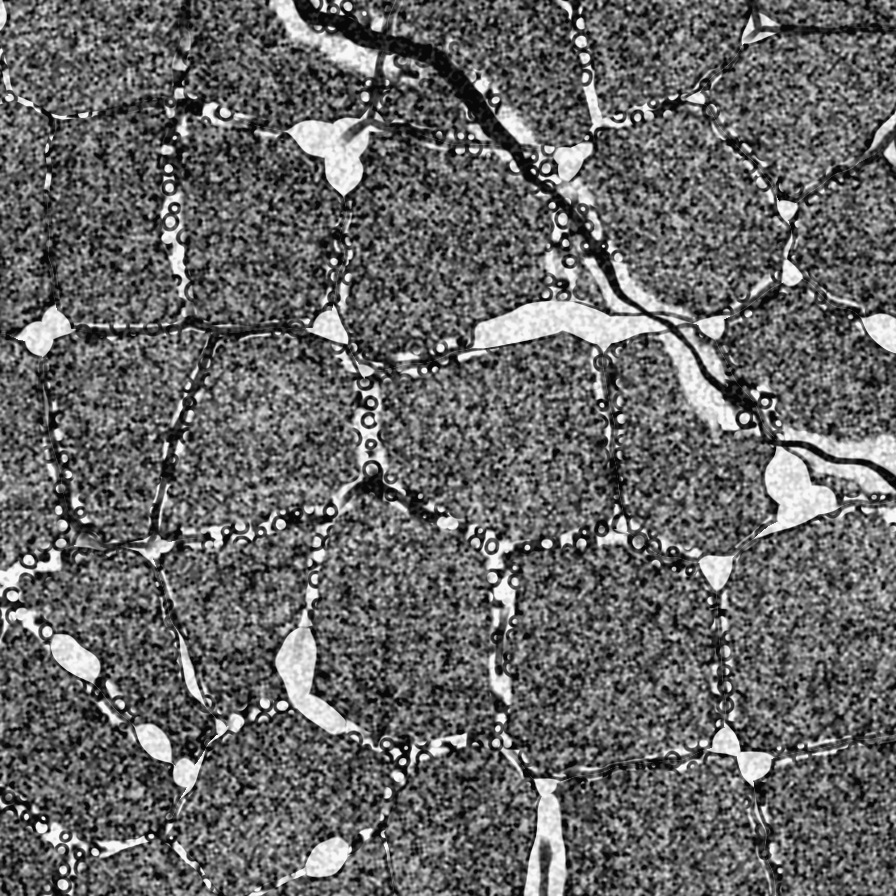
This texture is drawn by a WebGL 2 fragment shader. Its source:

```glsl
#version 300 es
precision highp float;
// Grainy grey micrograph: packed polygonal fibres, beaded bright seams, pale vesicles and a dark cleft.

#define CELLS 4.8          // fibres across the canvas
#define JITTER 0.84        // irregularity of the fibres
#define GRAIN_FREQ 215.0   // fine grains across the canvas
#define GRAIN_GAIN 0.56    // contrast of the grain
#define FIBRE_TONE 0.385   // mean grey inside fibres
#define SEAM_WIDTH 0.0125  // half width of the seams
#define BEAD_FREQ 50.0     // small ringed beads across the canvas
#define VESICLE_SIZE 0.022 // largest vesicle radius
#define CLEFT_WIDTH 0.0095 // half width of the dark cleft
#define BAND_WIDTH 0.038   // half width of the loose tissue beside it

uniform vec2 u_resolution;
out vec4 fragColor;

vec2 hash2(vec2 cell) {
    uvec2 v = uvec2(ivec2(cell) + 4096) * 1664525u + 12345u;
    v.x += v.y * 1664525u;
    v.y += v.x * 1664525u;
    v ^= v >> 16u;
    v.x += v.y * 1664525u;
    v.y += v.x * 1664525u;
    v ^= v >> 16u;
    return vec2(v & 65535u) / 65535.0;
}

float noise(vec2 p) {
    vec2 i = floor(p), f = fract(p);
    f = f * f * (3.0 - 2.0 * f);
    float low = mix(hash2(i).x, hash2(i + vec2(1, 0)).x, f.x);
    float high = mix(hash2(i + vec2(0, 1)).x, hash2(i + vec2(1, 1)).x, f.x);
    return mix(low, high, f.y);
}

vec2 site(vec2 cell) {
    return cell + 0.5 + JITTER * (hash2(cell) - 0.5);
}

// Distances to the two nearest fibre edges, and a random value per fibre
vec3 fibres(vec2 p) {
    p *= CELLS;
    vec2 base = floor(p), home = base;
    float nearest = 9.0;
    for (int k = 0; k < 9; k++) {
        vec2 cell = base + vec2(k % 3 - 1, k / 3 - 1);
        float d = distance(p, site(cell));
        if (d < nearest) { nearest = d; home = cell; }
    }
    vec2 centre = site(home), edges = vec2(9.0);
    for (int k = 0; k < 25; k++) {
        if (k == 12) continue;
        vec2 other = site(home + vec2(k % 5 - 2, k / 5 - 2));
        float d = dot(0.5 * (centre + other) - p, normalize(other - centre));
        edges = d < edges.x ? vec2(d, edges.x) : vec2(edges.x, min(edges.y, d));
    }
    return vec3(edges / CELLS, hash2(home + 71.0).y);
}

// Speckle broken up by small bright discs with dark rims
float beads(vec2 p) {
    float tone = mix(0.08, 0.97, smoothstep(0.26, 0.60, noise(p * 95.0)));
    vec2 q = p * BEAD_FREQ, base = floor(q);
    for (int k = 0; k < 9; k++) {
        vec2 cell = base + vec2(k % 3 - 1, k / 3 - 1);
        vec2 rnd = hash2(cell + 300.0);
        float radius = mix(0.12, 0.38, rnd.y);
        float d = distance(q, cell + 0.2 + 0.6 * rnd) - radius;
        float rim = 1.0 - smoothstep(0.05, 0.17, abs(d - 0.08));
        tone = mix(tone, 0.92, 1.0 - smoothstep(-0.08, 0.04, d));
        tone = mix(tone, 0.08, 0.85 * rim * step(0.35, rnd.x));
    }
    return tone;
}

void main() {
    vec2 p = gl_FragCoord.xy / u_resolution.y;

    // Fine grain from two lattices turned against each other
    mat2 turn = mat2(0.8, 0.6, -0.6, 0.8);
    float grain = noise(p * GRAIN_FREQ) + noise(turn * p * GRAIN_FREQ * 1.23 + 500.0) - 1.0;

    // Fibres with uneven outlines
    vec2 bend = vec2(noise(p * 8.0), noise(p * 8.0 + 40.0)) - 0.5;
    vec2 fray = vec2(noise(p * 42.0 + 9.0), noise(p * 42.0 + 80.0)) - 0.5;
    vec3 fibre = fibres(p + 0.035 * bend + 0.009 * fray);
    float tone = FIBRE_TONE + 0.05 * (fibre.z - 0.5) + 0.11 * (noise(p * 5.0 + 30.0) - 0.5);
    tone += 0.06 * (noise(p * vec2(6.0, 45.0)) - 0.5);
    float speckle = beads(p + 0.004 * fray);

    // Seams swell, thin out and fade
    float width = SEAM_WIDTH * (0.4 + 0.9 * noise(p * 13.0 + 60.0));
    width *= 0.25 + 0.75 * smoothstep(0.15, 0.4, noise(p * 4.0 + 17.0));
    float seam = 1.0 - smoothstep(0.7 * width, 1.25 * width, fibre.x);
    float shade = 1.0 - smoothstep(1.2 * width, 1.2 * width + 0.006, fibre.x);
    tone -= 0.09 * shade * (1.0 - seam);

    // Diagonal cleft with loose tissue on both sides
    vec2 rel = p - vec2(0.36, 1.0);
    float along = dot(rel, vec2(0.74, -0.673));
    float side = dot(rel, vec2(0.673, 0.74));
    side += 0.07 * (noise(vec2(along * 6.0, 3.0)) - 0.5) + 0.02 * (noise(vec2(along * 30.0, 8.0)) - 0.5);
    float reach = BAND_WIDTH * (0.45 + 0.9 * noise(p * 11.0 + 21.0));
    float band = 1.0 - smoothstep(0.75 * reach, reach, abs(side));
    float patches = smoothstep(0.25, 0.5, noise(p * 24.0 + 90.0));
    float tissue = max(seam, band * patches);
    float value = mix(tone + GRAIN_GAIN * grain, speckle + 0.3 * grain, tissue);
    float pale = band * smoothstep(0.58, 0.68, noise(p * 19.0 + 150.0));
    value = mix(value, 0.87 + 0.3 * grain, pale);

    // Vesicles strung on seams and set into corners
    float swell = VESICLE_SIZE * smoothstep(0.66, 0.95, noise(p * 11.0 + 200.0));
    float corner = VESICLE_SIZE * clamp(2.2 * noise(p * 6.0 + 240.0) - 0.75, 0.0, 1.0);
    float inside = max(swell - fibre.x, corner - length(fibre.xy));
    float present = smoothstep(0.004, 0.008, max(swell, corner));
    float rim = present * smoothstep(-0.007, -0.003, inside);
    value = mix(value, 0.1 + 0.4 * grain, 0.75 * rim);
    value = mix(value, 0.9 + 0.22 * grain, present * smoothstep(-0.001, 0.002, inside));

    // Dark cleft and dark streaks along a few seams
    float cleft = CLEFT_WIDTH * mix(1.0, 0.5, smoothstep(0.3, 0.6, along)) * (0.35 + noise(p * 26.0));
    float dark = 1.0 - smoothstep(cleft - 0.002, cleft + 0.002, abs(side));
    float streak = smoothstep(0.68, 0.8, noise(p * 7.0 + 310.0)) * (1.0 - smoothstep(0.003, 0.007, fibre.x));
    value = mix(value, 0.05 + 0.25 * grain, max(dark, 0.8 * streak));

    fragColor = vec4(vec3(clamp(value, 0.03, 0.97)), 1.0);
}
```
